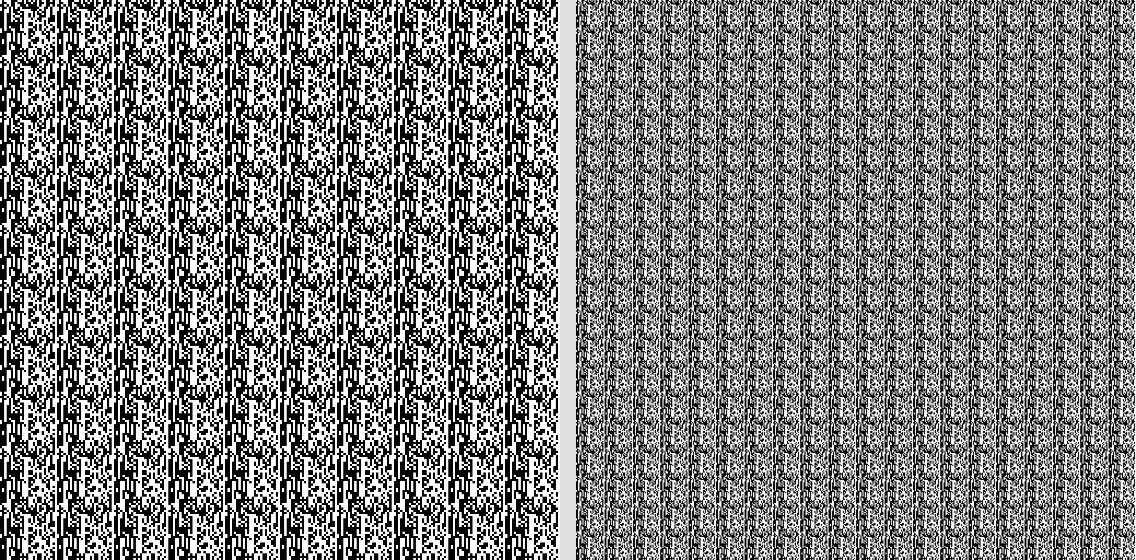
Left: one tile. Right: repeated 2 by 2.
This pattern is drawn by a three.js fragment shader. Its source:

```glsl
varying vec2 vUv;

float hash(vec2 p) {
  return fract(sin(dot(p, vec2(127.1, 311.7))) * 43758.5453);
}

float band(float x, float first, float last) {
  return step(first, x) * step(x, last);
}

// Share of white cells, by column and row of the tile
float whiteShare(vec2 c) {
  float share = 0.55;
  share = mix(share, 0.38, band(c.x, 0.0, 9.0));
  share = mix(share, 0.22, band(c.x, 0.0, 1.0));
  share = mix(share, 0.58, band(c.x, 2.0, 3.0));
  share = mix(share, 0.30, band(c.x, 24.0, 25.0));
  float right = band(c.x, 10.0, 23.0);
  share -= right * 0.20 * band(c.y, 21.0, 23.0);
  share += right * 0.09 * band(c.y, 3.0, 9.0);
  return share;
}

// Black or white of one cell; tiles are 25 or 26 whole cells wide and high
float cell(vec2 id) {
  id = mod(id, 256.0);
  vec2 tile = floor((id + 0.05) / 25.6);
  vec2 c = id - ceil(tile * 25.6 - 0.01);
  float last = floor((id.x + 1.05) / 25.6) - tile.x;

  // Column pairs hold one white and one black cell, swapped in upright runs
  float pair = floor(c.x / 2.0);
  float shift = floor(hash(vec2(pair, 77.0)) * 4.0);
  float run = floor((c.y + shift) / 4.0);
  float swap = step(0.5, hash(vec2(pair, run + 40.0)));

  // A few runs turn into checkers
  float checker = step(0.72, hash(vec2(run + 15.0, pair + 90.0)));
  float white = mod(c.x + swap + checker * c.y, 2.0);

  // Short strokes join or break the runs and set the balance of each column
  float share = whiteShare(c);
  float dash = floor((c.y + mod(c.x, 2.0)) / 2.0);
  float forced = step(hash(vec2(c.x + 3.0, dash + 20.0)), abs(2.0 * share - 1.0));
  white = mix(white, step(0.5, share), forced);

  // Scattered bridges between neighbouring strokes
  float bridge = step(hash(c + 11.0), 0.12);
  white = mix(white, step(hash(c + 29.0), share), bridge);

  // Dark slanted blot in a pale clearing
  vec2 d = c - vec2(16.0, 6.0);
  float reach = abs(d.x) + abs(d.y - d.x * 0.5);
  white = mix(white, 1.0, step(reach, 2.5));
  white = mix(white, 0.0, step(reach, 1.5));

  // Unbroken upright line closing the tile
  return mix(white, 1.0, last);
}

void main() {
  // Ten tiles each way over 256 cells
  vec2 p = vUv * 256.0;
  vec2 corner = floor(p + 0.5);

  // Blend the four cells around the nearest corner
  vec2 soft = max(fwidth(p) * 0.3, vec2(0.001));
  vec2 t = clamp((p - corner) / soft + 0.5, 0.0, 1.0);
  float below = mix(cell(corner - 1.0), cell(corner - vec2(0.0, 1.0)), t.x);
  float above = mix(cell(corner - vec2(1.0, 0.0)), cell(corner), t.x);
  float white = mix(below, above, t.y);

  gl_FragColor = vec4(vec3(mix(0.01, 0.99, white)), 1.0);
}
```
